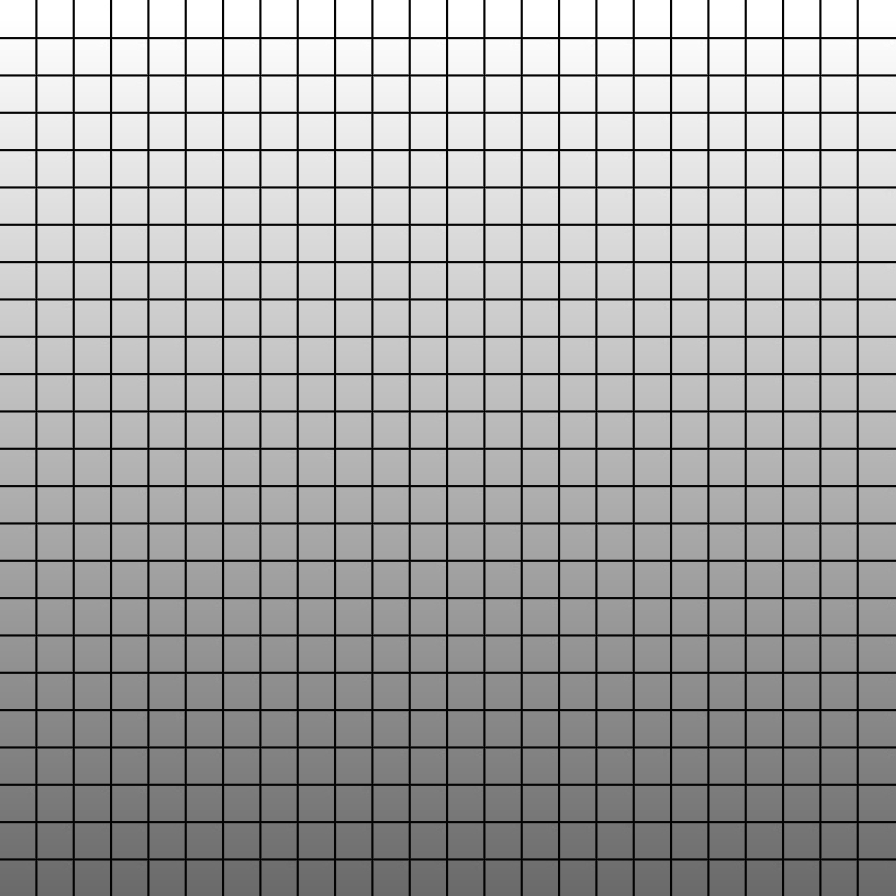
Reproduce this pattern procedurally as a WebGL 2 fragment shader.

```glsl
#version 300 es
precision highp float;

// A square grid of thin black lines over a vertical grey gradient.
// Each line is a distance to the nearest inner grid line, box filtered;
// faint hashed specks wear the upper right corner of the cells.

uniform vec2 u_resolution;
out vec4 fragColor;

const float CELLS = 24.0;               // repeats across and down
const float LINE_WIDTH = 0.058;         // in cells
const vec2 LINE_OFFSET = vec2(-0.025, -0.021); // line shift, in cells
const vec3 LINE_COLOR = vec3(0.01);
const vec3 BOTTOM_GREY = vec3(0.415);
const vec3 TOP_GREY = vec3(1.012);
const float SPECK_GRID = 24.0;          // specks per cell side
const float SPECK_STRENGTH = 0.035;
const float SPECK_REACH = 0.3;          // in cells, from the corner

float hash(vec2 p) {
    return fract(sin(dot(p, vec2(127.1, 311.7))) * 43758.5453);
}

// Coverage of the vertical (x) and horizontal (y) lines; borders stay open.
vec2 lineCoverage(vec2 grid, vec2 pixel) {
    vec2 shifted = grid - LINE_OFFSET;
    vec2 nearest = clamp(round(shifted), 1.0, CELLS - 1.0);
    vec2 dist = abs(shifted - nearest);
    return clamp((0.5 * LINE_WIDTH - dist) / pixel + 0.5, 0.0, 1.0);
}

// Signed brightness change, strongest at the upper right cell corner.
float cornerSpecks(vec2 grid) {
    vec2 local = fract(grid - LINE_OFFSET);
    float nearCorner = 1.0 - smoothstep(0.0, SPECK_REACH, distance(local, vec2(0.88)));
    float cellWear = hash(floor(grid - LINE_OFFSET) + 0.5);
    float grain = hash(floor(grid * SPECK_GRID)) - 0.5;
    return SPECK_STRENGTH * nearCorner * cellWear * grain;
}

void main() {
    vec2 uv = gl_FragCoord.xy / u_resolution;
    vec2 grid = uv * CELLS;
    vec2 pixel = CELLS / u_resolution;

    // Background gradient with light wear
    vec3 color = mix(BOTTOM_GREY, TOP_GREY, uv.y) + cornerSpecks(grid);
    color = clamp(color, 0.0, 1.0);

    // Grid lines
    vec2 lines = lineCoverage(grid, pixel);
    color = mix(color, LINE_COLOR, max(lines.x, lines.y));

    fragColor = vec4(color, 1.0);
}
```
